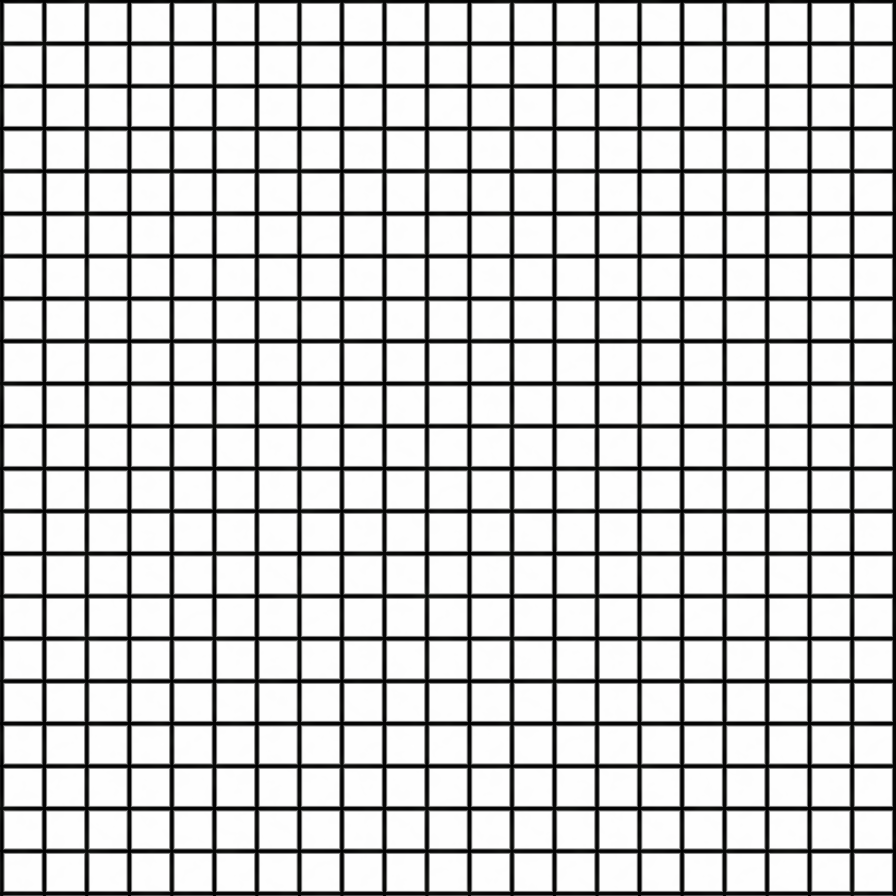
This pattern is drawn by a Shadertoy shader. Its source:

```glsl
const float CELLS = 21.0;                  // repeats across and down
const vec2 FIRST_LINE = vec2(0.0020, 0.0026);
const vec2 LAST_LINE = vec2(0.9985, 0.9987);
const float LINE_WIDTH = 0.0050;
const float EDGE_SOFTNESS = 0.0024;        // full width of the edge ramp
const vec3 PAPER = vec3(0.995);
const vec3 INK = vec3(0.012);
const vec3 WORN_INK = vec3(0.045, 0.050, 0.042);
const float PAPER_MOTTLE = 0.004;

// Layered sines, roughly in -1..1
float waves(vec2 p) {
    float sum = 0.0;
    float gain = 0.5;
    for (int i = 0; i < 3; i++) {
        sum += gain * sin(p.x + 1.7 * sin(p.y)) * cos(p.y - 1.3 * sin(p.x));
        p = mat2(1.6, 1.2, -1.2, 1.6) * p + 2.3;
        gain *= 0.5;
    }
    return sum;
}

// Distance to the nearest vertical (x) and horizontal (y) grid line
vec2 gridDistance(vec2 uv) {
    vec2 pitch = (LAST_LINE - FIRST_LINE) / CELLS;
    vec2 cell = (uv - FIRST_LINE) / pitch;
    return abs(fract(cell + 0.5) - 0.5) * pitch;
}

void mainImage(out vec4 fragColor, in vec2 fragCoord) {
    vec2 uv = fragCoord / iResolution.xy;

    // Linear edge ramps, never narrower than one pixel
    vec2 ramp = max(vec2(EDGE_SOFTNESS), 1.0 / iResolution.xy);
    vec2 cover = clamp((0.5 * LINE_WIDTH - gridDistance(uv)) / ramp + 0.5, 0.0, 1.0);
    float line = max(cover.x, cover.y);

    // Faint unevenness of ink and paper
    vec3 ink = mix(INK, WORN_INK, smoothstep(-0.2, 0.7, waves(uv * 40.0)));
    vec3 paper = PAPER + PAPER_MOTTLE * waves(uv * 90.0);

    fragColor = vec4(mix(paper, ink, line), 1.0);
}
```
